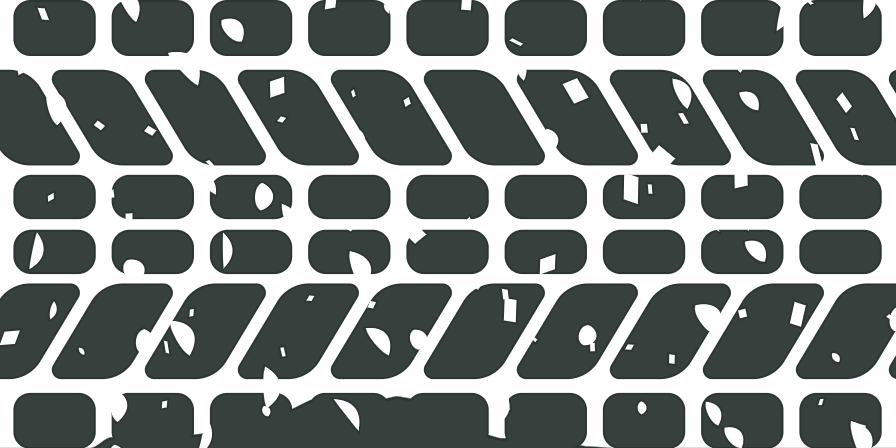
A WebGL 2 fragment shader for this pattern:

```glsl
#version 300 es
precision highp float;

uniform vec2 u_resolution;
out vec4 fragColor;

const vec3 PAPER = vec3(1.0);
const vec3 RUBBER = vec3(0.22, 0.25, 0.24);
const vec3 RUBBER_RIM = vec3(0.17, 0.21, 0.20);

vec3 hash32(vec2 p) {
    vec3 q = fract(p.xyx * vec3(0.1031, 0.1030, 0.0973));
    q += dot(q, q.yxz + 33.33);
    return fract((q.xxy + q.yzz) * q.zyx);
}

float noise1(float x) {
    float i = floor(x);
    return mix(hash32(vec2(i, 7.0)).x, hash32(vec2(i + 1.0, 7.0)).x, x - i);
}

// Rounded meeting of two edges whose normals have the given cosine
float roundedCorner(float a, float b, float cosine, float radius) {
    a += radius;
    b += radius;
    float d = max(a, b);
    if (min(a - cosine * b, b - cosine * a) > 0.0) {
        d = sqrt((a * a + b * b - 2.0 * a * b * cosine) / (1.0 - cosine * cosine));
    }
    return d - radius;
}

// Row of sheared blocks; radii hold the acute and the obtuse corner
float blockRow(vec2 p, float pitch, float first, vec2 halfSize, float slant, vec2 radii) {
    float s = p.x - slant * p.y - first;
    s -= pitch * round(s / pitch);
    float scale = inversesqrt(1.0 + slant * slant);
    float cosine = -sign(s * p.y) * slant * scale;
    float radius = cosine < 0.0 ? radii.x : radii.y;
    return roundedCorner(abs(p.y) - halfSize.y, (abs(s) - halfSize.x) * scale, cosine, radius);
}

// Three rows mirrored about the centre line
float tread(vec2 p) {
    float v = abs(p.y - 0.499);
    float shoulder = blockRow(vec2(p.x, v - 0.4385), 0.2193, 0.1218, vec2(0.0919, 0.0625), 0.0, vec2(0.038));
    float slanted = blockRow(vec2(p.x, v - 0.2385), 0.2076, 0.0432, vec2(0.0872, 0.1068), -0.6, vec2(0.021, 0.083));
    float middle = blockRow(vec2(p.x, v - 0.0613), 0.2193, 0.1218, vec2(0.0919, 0.0495), 0.0, vec2(0.040));
    return min(shoulder, min(slanted, middle));
}

float leaf(vec2 q, vec2 halfSize) {
    float radius = dot(halfSize, halfSize) / (2.0 * halfSize.x);
    return length(vec2(abs(q.x) + radius - halfSize.x, q.y)) - radius;
}

float shard(vec2 q, vec2 halfSize, float skew) {
    q.x += skew * q.y;
    vec2 e = abs(q) - halfSize;
    return max(e.x, e.y);
}

// Scattered chips, one per occupied cell
float chips(vec2 p, float cell, vec2 halfSize, float leafShare, float density, float seed) {
    vec2 home = floor(p / cell);
    float d = 1.0;
    for (int j = -1; j <= 1; j++) {
        for (int i = -1; i <= 1; i++) {
            vec2 id = home + vec2(i, j);
            vec3 place = hash32(id + seed);
            vec3 form = hash32(id + seed + 51.7);
            if (place.z > density) continue;
            vec2 q = p - (id + 0.5 + 0.8 * (place.xy - 0.5)) * cell;
            float angle = mix(-0.9, 0.35, form.x);
            q = mat2(cos(angle), sin(angle), -sin(angle), cos(angle)) * q;
            vec2 size = halfSize * mix(vec2(0.55), vec2(1.4, 1.25), form.yz);
            float chip = place.z < leafShare * density
                ? leaf(q + vec2(6.0 * q.y * q.y, 0.0), size)
                : shard(q, size * vec2(0.8, 0.6), form.z - 0.5);
            d = min(d, chip);
        }
    }
    return d;
}

// Rubber smeared along the lower edge
float smear(vec2 p, float start, float end, float peak) {
    float t = (p.x - peak) / 0.22;
    float height = 0.024 + 0.1 * exp(-t * t);
    height += 0.03 * (noise1(p.x * 26.0) - 0.5) * smoothstep(0.5, 0.7, p.x);
    height *= smoothstep(start, start + 0.05, p.x) * (1.0 - smoothstep(end - 0.25, end, p.x));
    return 0.7 * (p.y - height);
}

void main() {
    vec2 p = gl_FragCoord.xy / u_resolution.y;
    float pixel = 1.0 / u_resolution.y;

    // Tread plus smear, less the chips
    float d = min(tread(p), smear(p, 0.2, 1.38, 0.8));
    d = max(d, -chips(p, 0.18, vec2(0.018, 0.042), 0.8, 0.8, 13.0));
    d = max(d, -chips(p, 0.135, vec2(0.008, 0.017), 0.25, 0.55, 89.0));

    // Darker rim just inside each edge
    vec3 rubber = mix(RUBBER, RUBBER_RIM, smoothstep(-0.006, -0.003, d));
    float coverage = clamp(0.5 - d / pixel, 0.0, 1.0);
    fragColor = vec4(mix(PAPER, rubber, coverage), 1.0);
}
```
